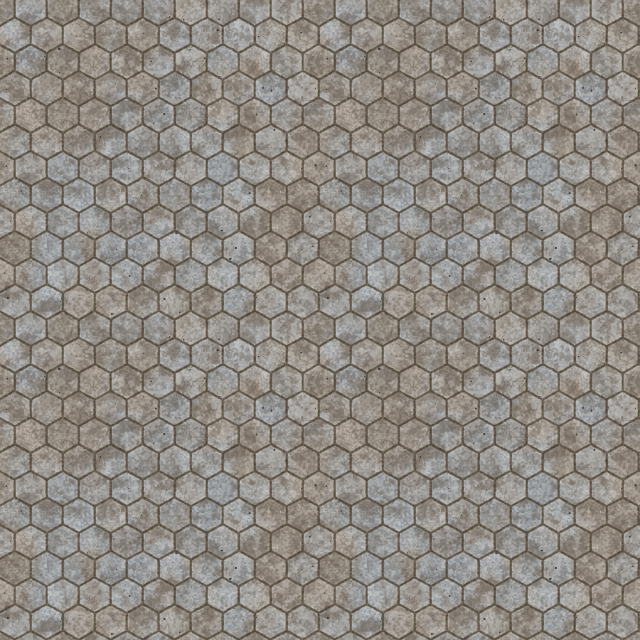
Write a WebGL 2 fragment shader that draws this texture.

```glsl
#version 300 es
precision highp float;
// Weathered hexagonal stone paving: 20 pointy-top tiles across, 24 rows up.
// Hex distance gives the joints; wrapping cellular noise gives tints, stains,
// flakes and pits. The weathering wraps twice across and twice up the canvas.
uniform vec2 u_resolution;
out vec4 fragColor;

const vec2 TILES = vec2(20.0, 24.0);
const float BLOCKS = 2.0;
const float ROW_HEIGHT = 0.866;   // row pitch of a hexagon one unit wide
const vec2 GRID_SHIFT = vec2(-0.04, 0.68);
const float JOINT_HALF = 0.035;

const vec3 COOL_STONE = vec3(0.603, 0.618, 0.630);
const vec3 WARM_STONE = vec3(0.612, 0.575, 0.532);
const vec3 UMBER_STAIN = vec3(0.430, 0.385, 0.340);
const vec3 PALE_FLAKE = vec3(0.715, 0.705, 0.690);
const vec3 GROUT = vec3(0.375, 0.335, 0.280);
const vec3 PIT = vec3(0.170, 0.160, 0.150);

vec2 hash2(vec2 cell, float seed) {
    vec3 q = fract(vec3(cell.xyx + seed * 17.3) * vec3(0.1031, 0.1030, 0.0973));
    q += dot(q, q.yzx + 33.33);
    return fract((q.xx + q.yz) * q.zy);
}

// Smooth cellular noise: random cell values blended by distance, period 1.
float cellBlend(vec2 p, vec2 cells, float seed) {
    vec2 g = p * cells, base = floor(g);
    float total = 0.0, weights = 0.0;
    for (int y = -1; y <= 1; y++)
    for (int x = -1; x <= 1; x++) {
        vec2 cell = base + vec2(x, y);
        vec2 rnd = hash2(mod(cell, cells), seed);
        vec2 away = cell + 0.1 + 0.8 * rnd - g;
        float w = exp(-5.0 * dot(away, away));
        total += w * hash2(mod(cell, cells), seed + 5.0).x;
        weights += w;
    }
    return total / weights;
}

float layers(vec2 p, vec2 cells, float seed, int count, float gain) {
    float sum = 0.0, amp = 1.0, norm = 0.0;
    for (int i = 0; i < count; i++) {
        sum += amp * cellBlend(p, cells, seed + float(i));
        norm += amp;
        amp *= gain;
        cells *= 2.0;
    }
    return sum / norm;
}

// Sparse round spots, at most one per cell.
float spots(vec2 p, float cells, float seed, float density, float radius, float pixel) {
    vec2 g = p * cells, cell = mod(floor(g), cells);
    vec2 pick = hash2(cell, seed);
    vec2 centre = 0.2 + 0.6 * hash2(cell, seed + 3.0);
    float r = radius * mix(0.35, 1.0, pick.y * pick.y);
    float soft = pixel * cells;
    float d = length(fract(g) - centre);
    return step(pick.x, density) * (1.0 - smoothstep(r - soft, r + soft, d));
}

// Offset from the nearest tile centre, in tile widths.
vec2 hexLocal(vec2 p) {
    vec2 period = vec2(1.0, 2.0 * ROW_HEIGHT), halfway = 0.5 * period;
    vec2 evenRow = mod(p + vec2(0.0, halfway.y), period) - halfway;
    vec2 oddRow = mod(p + vec2(halfway.x, 0.0), period) - halfway;
    return dot(evenRow, evenRow) < dot(oddRow, oddRow) ? evenRow : oddRow;
}

float hexInset(vec2 d) {
    d = abs(d);
    return 0.5 - max(d.x, dot(d, vec2(0.5, 0.866)));
}

void main() {
    vec2 uv = gl_FragCoord.xy / u_resolution;
    vec2 block = uv * BLOCKS;
    float pixel = 1.0 / min(u_resolution.x, u_resolution.y);

    // Tile layout and a wrapped identity for each tile
    vec2 p = (uv * TILES - GRID_SHIFT) * vec2(1.0, ROW_HEIGHT);
    vec2 local = hexLocal(p);
    vec2 centre = (p - local) / vec2(1.0, ROW_HEIGHT);
    vec2 id = mod(floor(centre * 2.0 + 0.5), 2.0 * TILES / BLOCKS);
    vec2 tileRnd = hash2(id, 1.0), tileWear = hash2(id, 2.0);

    // Noise at several scales, shifted per tile where the stone differs
    vec2 own = block + floor(tileRnd * 8.0) / 8.0;
    float broad = layers(block, vec2(8.0, 5.0), 11.0, 2, 0.65);
    float stain = layers(own, vec2(16.0), 21.0, 4, 0.8);
    float flake = layers(own, vec2(34.0), 31.0, 3, 0.95);
    float grain = cellBlend(block, vec2(190.0), 41.0);

    // Stone tint, stains and speckled flaking
    float tint = 0.6 * broad + 0.2 * tileRnd.y + 0.2 * stain;
    vec3 stone = mix(WARM_STONE, COOL_STONE, smoothstep(0.34, 0.68, tint));
    stone += 0.04 * (tileWear.x - 0.5) + 0.04 * (broad - 0.5);
    stone += 0.24 * (stain - 0.5) + 0.17 * (grain - 0.5);
    float stained = smoothstep(0.50, 0.68, 1.0 - stain + 0.35 * (flake - 0.5));
    stone = mix(stone, UMBER_STAIN, 0.42 * stained);
    float wear = smoothstep(0.25, 0.9, tileWear.y);
    float flaked = smoothstep(0.52, 0.62, flake);
    float bared = smoothstep(0.54, 0.64, 1.0 - flake);
    stone = mix(stone, PALE_FLAKE, 0.55 * wear * flaked);
    stone = mix(stone, UMBER_STAIN, 0.35 * wear * bared);

    // Pits and pale chips
    stone = mix(stone, PALE_FLAKE + 0.05, 0.6 * spots(block, 16.0, 61.0, 0.03, 0.10, pixel));
    stone = mix(stone, PIT, 0.8 * spots(block, 24.0, 51.0, 0.12, 0.09, pixel));

    // Worn tile rim and grout joint
    float inset = hexInset(local) + 0.025 * (flake - 0.5);
    float soft = 0.8 * pixel * TILES.x;
    float rim = smoothstep(0.03, 0.06, inset) * (1.0 - smoothstep(0.06, 0.11, inset));
    stone += 0.02 * rim;
    vec3 joint = GROUT + 0.12 * (grain - 0.5) + 0.10 * (stain - 0.5);
    float tile = smoothstep(JOINT_HALF - soft, JOINT_HALF + soft, inset);
    fragColor = vec4(mix(joint, stone, tile), 1.0);
}
```
